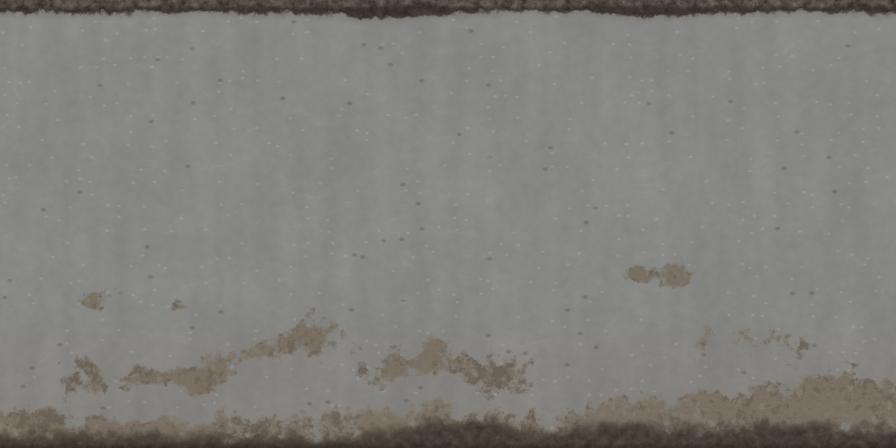
Give the GLSL for this texture, as a WebGL 1 fragment shader.

```glsl
precision highp float;
uniform vec2 u_resolution;

vec2 hash2(vec2 p) {
  vec3 q = fract(p.xyx * vec3(0.1031, 0.1030, 0.0973));
  q += dot(q, q.yzx + 33.33);
  return fract((q.xx + q.yz) * q.zy);
}

vec2 gradientAt(vec2 cell) {
  float angle = 6.2832 * hash2(cell).x;
  return vec2(cos(angle), sin(angle));
}

float gradientNoise(vec2 p) {
  vec2 i = floor(p), f = fract(p);
  vec2 u = f * f * f * (f * (f * 6.0 - 15.0) + 10.0);
  vec2 e = vec2(1.0, 0.0);
  float low = mix(dot(gradientAt(i), f), dot(gradientAt(i + e), f - e), u.x);
  float high = mix(dot(gradientAt(i + e.yx), f - e.yx), dot(gradientAt(i + 1.0), f - 1.0), u.x);
  return mix(low, high, u.y);
}

float fbm(vec2 p) {
  float sum = 0.0, amplitude = 0.6;
  for (int i = 0; i < 5; i++) {
    sum += amplitude * gradientNoise(p);
    p = mat2(1.6, 1.2, -1.2, 1.6) * p + 17.3;
    amplitude *= 0.6;
  }
  return sum;
}

float bump(float x, float center, float width) {
  float d = (x - center) / width;
  return exp(-d * d);
}

float blot(vec2 p, vec2 center, vec2 radius) {
  vec2 d = (p - center) / radius;
  return exp(-dot(d, d));
}

// Small soft dots, one per jittered grid cell, present in a share of the cells
float specks(vec2 p, float density, float share) {
  vec2 cell = floor(p * density);
  vec2 offset = fract(p * density) - 0.2 - 0.6 * hash2(cell);
  float present = step(hash2(cell + 71.0).y, share);
  return present * (1.0 - smoothstep(0.03, 0.16, length(offset * vec2(0.7, 1.0))));
}

// Where flaking is likely: separate patches above a ragged low belt
float stainDensity(vec2 p) {
  float d = 0.75 * blot(p, vec2(0.21, 0.335), vec2(0.06, 0.035));
  d += 0.8 * blot(p, vec2(0.40, 0.315), vec2(0.035, 0.02));
  d += 0.95 * blot(p, vec2(0.70, 0.25), vec2(0.06, 0.05));
  d += 0.7 * blot(p, vec2(0.57, 0.22), vec2(0.06, 0.035));
  d += 0.95 * blot(p, vec2(0.47, 0.16), vec2(0.055, 0.045));
  d += 0.75 * blot(p, vec2(0.35, 0.155), vec2(0.09, 0.025));
  d += 0.7 * blot(p, vec2(0.19, 0.16), vec2(0.08, 0.05));
  d += 0.8 * blot(p, vec2(0.87, 0.18), vec2(0.08, 0.05));
  d += 0.9 * blot(p, vec2(0.97, 0.215), vec2(0.035, 0.035));
  d += 0.85 * blot(p, vec2(1.10, 0.165), vec2(0.11, 0.05));
  d += 0.95 * blot(p, vec2(1.51, 0.39), vec2(0.045, 0.035));
  d += 0.75 * blot(p, vec2(1.42, 0.39), vec2(0.035, 0.022));
  d += 0.5 * blot(p, vec2(1.68, 0.24), vec2(0.14, 0.05));
  d += 0.7 * blot(p, vec2(1.87, 0.14), vec2(0.13, 0.05));
  float belt = 0.06 + 0.035 * bump(p.x, 0.0, 0.16) + 0.025 * bump(p.x, 0.9, 0.25)
             + 0.06 * smoothstep(1.15, 1.5, p.x);
  return d + 0.85 * (1.0 - smoothstep(belt - 0.04, belt + 0.05, p.y));
}

void main() {
  vec2 p = gl_FragCoord.xy / u_resolution.y;
  p.x *= 2.0 * u_resolution.y / u_resolution.x;
  float broad = fbm(p * 4.0);
  float rough = fbm(p * 15.0 + 40.0);
  float grain = fbm(p * 50.0 + 9.0);

  // Plaster with trowel waves, vertical streaks and chips
  vec3 color = vec3(0.528, 0.529, 0.522);
  color += broad * vec3(0.024, 0.021, 0.016) + 0.016 * rough + 0.022 * grain;
  color += 0.022 * gradientNoise(p * vec2(24.0, 2.5));
  vec2 wave = p * vec2(9.0, 20.0) + 0.9 * broad;
  float ridge = 1.0 - smoothstep(0.0, 0.05, abs(gradientNoise(wave)));
  color += 0.014 * ridge * smoothstep(-0.1, 0.3, rough);
  color += 0.05 * specks(p, 36.0, 0.22);
  color -= 0.08 * specks(p + 5.0, 25.0, 0.06);
  color -= vec3(0.015, 0.022, 0.032) * (1.0 - smoothstep(0.08, 0.4, p.y + 0.1 * broad));

  // Brown flaking
  float density = stainDensity(p);
  float ragged = density + 0.85 * rough + 0.4 * grain;
  float stain = smoothstep(0.38, 0.72, ragged) * smoothstep(0.1, 0.3, density);
  vec3 brown = mix(vec3(0.465, 0.42, 0.36), vec3(0.37, 0.325, 0.28),
                   smoothstep(-0.05, 0.4, grain + 0.6 * broad));
  color = mix(color, brown + 0.06 * grain, 0.8 * stain);
  float flake = smoothstep(0.18, 0.35, fbm(p * 32.0 + 80.0));
  color = mix(color, vec3(0.53, 0.52, 0.50), 0.45 * stain * flake);

  // Damp soil along the bottom
  float soilTop = 0.026 + 0.034 * bump(p.x, 1.02, 0.14) + 0.023 * smoothstep(1.15, 1.35, p.x);
  float soilDepth = soilTop - p.y + 0.035 * rough + 0.018 * grain;
  vec3 soil = vec3(0.26, 0.23, 0.20) + vec3(0.14, 0.125, 0.11) * grain;
  color = mix(color, soil, 0.92 * smoothstep(-0.018, 0.018, soilDepth));
  color *= 1.0 - 0.2 * (1.0 - smoothstep(0.0, 0.015, p.y));

  // Dark ledge along the top
  float ledgeBase = 0.972 - 0.015 * bump(p.x, 0.84, 0.11) - 0.009 * bump(p.x, 1.46, 0.13);
  float ledgeDepth = p.y - ledgeBase + 0.016 * rough + 0.012 * grain;
  vec3 ledge = mix(vec3(0.22, 0.19, 0.165), vec3(0.36, 0.325, 0.295),
                   smoothstep(0.978, 0.992, p.y + 0.015 * broad) * (0.65 + grain));
  ledge += 0.12 * grain;
  color = mix(color, vec3(0.43, 0.39, 0.35), 0.35 * smoothstep(-0.016, 0.0, ledgeDepth));
  color = mix(color, ledge, 0.95 * smoothstep(-0.004, 0.006, ledgeDepth));

  gl_FragColor = vec4(clamp(color, 0.0, 1.0), 1.0);
}
```
